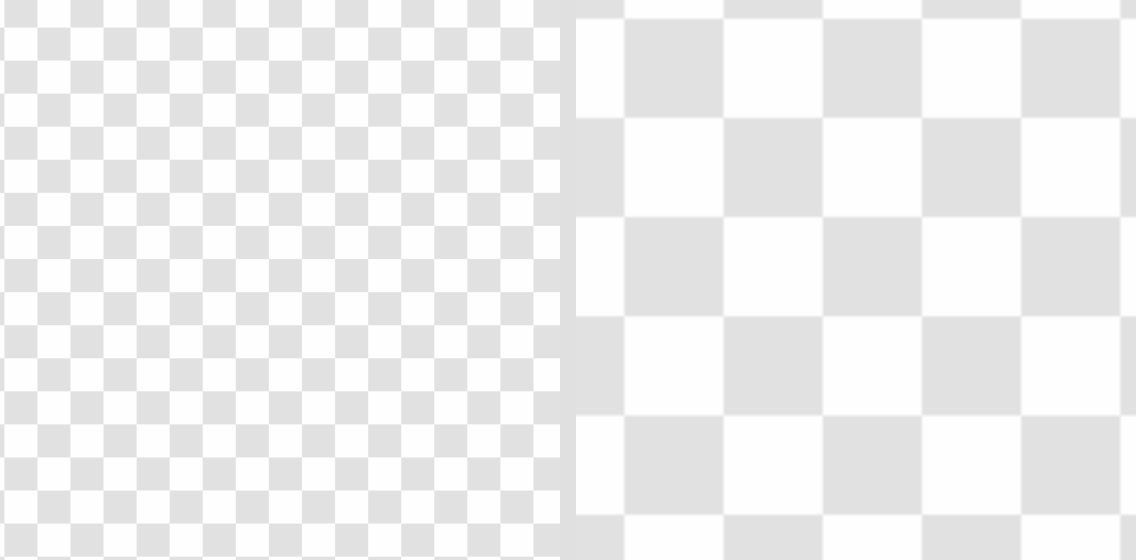
Left, the full canvas; right, a detail of the centre.
Reproduce this pattern procedurally as a WebGL 2 fragment shader.

```glsl
#version 300 es
precision highp float;
// Checkerboard of pale grey and white squares, about 17 cells each way.
// Each axis is a softened square wave; the product of the two waves
// gives the sign of the cell, which selects the colour.

uniform vec2 u_resolution;
out vec4 fragColor;

const float CELL_SIZE = 0.05905;              // side of a square, canvas units
const vec2 GRID_ORIGIN = vec2(0.0078, 0.0060); // lower left corner of a grey cell
const float EDGE_SOFTNESS = 0.0011;           // half width of the edge blend
const vec3 GREY = vec3(0.882);
const vec3 WHITE = vec3(0.998);

// Signed distance to the nearest cell edge, positive in even cells.
vec2 edgeDistance(vec2 cell) {
    vec2 fromCentre = mod(cell + 0.5, 2.0) - 1.0;
    return 0.5 - abs(fromCentre);
}

void main() {
    vec2 uv = gl_FragCoord.xy / u_resolution;
    vec2 cell = (uv - GRID_ORIGIN) / CELL_SIZE;

    // Blend over at least one pixel at any canvas size.
    vec2 blend = max(vec2(EDGE_SOFTNESS), 0.5 / u_resolution) / CELL_SIZE;
    vec2 wave = clamp(edgeDistance(cell) / blend, -1.0, 1.0);

    float greyAmount = 0.5 + 0.5 * wave.x * wave.y;
    fragColor = vec4(mix(WHITE, GREY, greyAmount), 1.0);
}
```
